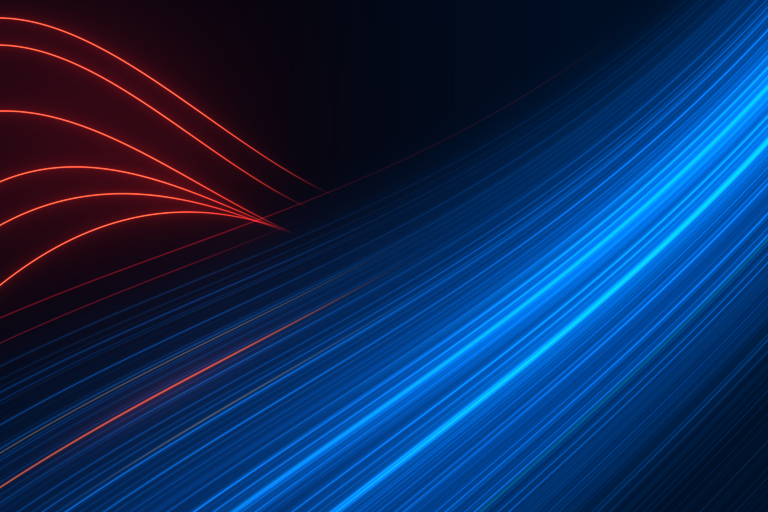
Write a WebGL 2 fragment shader that draws this background.

```glsl
#version 300 es
precision highp float;
// Sweeping blue light streams rising to the right, with glowing red arcs at the upper left.
// Streams are level sets of a warped coordinate v; thin lines come from hashed cells of v.
// Arcs are cubic Hermite curves; all light is added over a dark gradient.

#define STREAM_CELLS 20.0
#define FINE_CELLS 43.0
#define LINE_WIDTH 0.0017
#define ARC_WIDTH 0.0016
#define HAZE vec3(0.0, 0.20, 0.43)
#define STREAM_BLUE vec3(0.01, 0.33, 0.76)
#define BEAM_CYAN vec3(0.06, 0.56, 0.86)
#define ARC_RED vec3(0.80, 0.09, 0.07)
#define ARC_CORE vec3(1.0, 0.42, 0.22)
#define EMBER vec3(0.85, 0.36, 0.27)

uniform vec2 u_resolution;
out vec4 outColor;

float hash(float n) { return fract(sin(n * 127.1 + 3.7) * 4375.85); }

float noise(float x) {
  float i = floor(x), f = fract(x);
  return mix(hash(i), hash(i + 1.0), f * f * (3.0 - 2.0 * f));
}

// Soft line profile, never thinner than a pixel.
float line(float d, float w) {
  float s = max(w, 0.7 / u_resolution.y);
  return exp(-d * d / (s * s)) * min(1.0, w / s + 0.1);
}

// x: stream coordinate, y: screen distance per unit of it.
vec2 streamCoord(vec2 p) {
  float x = p.x;
  float crest = 0.379 + x * (0.43 - 0.19 * x + 0.18 * x * x);
  float spread = 0.77 - 0.52 * x + 0.175 * x * x;
  float v = (crest - p.y) / spread;
  float slope = 0.43 - 0.38 * x + 0.54 * x * x - v * (0.35 * x - 0.52);
  return vec2(v, spread / sqrt(1.0 + slope * slope));
}

// One jittered line per cell, with a little halo.
vec3 streamLines(vec2 s, float x, float cells, float seed) {
  vec3 light = vec3(0.0);
  float cell = floor(s.x * cells);
  for (float k = -1.0; k <= 1.0; k++) {
    float id = cell + k;
    float rnd = hash(id + seed);
    float d = abs(s.x - (id + 0.2 + 0.6 * hash(id + seed + 31.0)) / cells) * s.y;
    float power = mix(0.25, 1.0, rnd) * mix(0.45, 1.1, noise(x * 2.5 + id * 7.3));
    float glow = line(d, LINE_WIDTH * mix(0.7, 1.3, rnd)) + 0.12 * exp(-d / 0.006);
    light += mix(STREAM_BLUE, BEAM_CYAN, rnd * 0.5) * power * glow;
  }
  return light;
}

// Bright beam with a halo that widens to the right.
vec3 beam(float d, float x, float power) {
  float halo = exp(-d / mix(0.008, 0.022, smoothstep(0.5, 1.4, x)));
  return power * (BEAM_CYAN * line(d, 0.0035) * 0.45 + vec3(0.0, 0.20, 0.31) * halo);
}

// Arc as start height, start slope, end height, end x.
vec3 redArc(vec2 p, vec4 arc) {
  float t = clamp(p.x / arc.w, 0.0, 1.0), u = 1.0 - t;
  float endSlope = -0.42;
  float y = u * u * (1.0 + 2.0 * t) * arc.x + t * t * (3.0 - 2.0 * t) * arc.z
          + arc.w * t * u * (u * arc.y - t * endSlope);
  float slope = 6.0 * t * u * (arc.z - arc.x) / arc.w
              + u * (1.0 - 3.0 * t) * arc.y + t * (3.0 * t - 2.0) * endSlope;
  float d = length(vec2((p.y - y) / sqrt(1.0 + slope * slope), max(p.x - arc.w, 0.0)));
  float fade = 1.0 - smoothstep(0.5, 1.0, t);
  float tip = 1.0 - smoothstep(0.8, 1.0, t);
  vec3 core = mix(ARC_RED, ARC_CORE, fade) * line(d, ARC_WIDTH) * mix(0.6 * tip, 1.0, fade);
  return core + ARC_RED * fade * (0.20 * exp(-d / 0.008) + 0.08 * exp(-d / 0.045));
}

void main() {
  vec2 p = gl_FragCoord.xy / u_resolution.y;
  p.x *= 1.5 * u_resolution.y / u_resolution.x;
  vec2 s = streamCoord(p);
  float v = s.x;

  // Dark base and the red haze.
  vec3 color = mix(vec3(0.012, 0.014, 0.05), vec3(0.0, 0.055, 0.135), smoothstep(0.4, 1.2, p.x));
  vec2 q = (p - vec2(0.13, 0.76)) / vec2(0.36, 0.30);
  color += vec3(0.13, 0.010, 0.022) * exp(-dot(q, q));

  // Blue haze, streaked along the flow and broadest at the lower middle.
  float body = smoothstep(-0.15, 0.95, v) * (1.0 - smoothstep(1.25, 2.7, v));
  float streak = 0.82 + 0.25 * noise(v * 11.0) + 0.12 * noise(v * 37.0);
  color += HAZE * body * streak * mix(0.72, 1.0, smoothstep(0.0, 0.8, p.x));

  // Thin streams.
  float visible = smoothstep(0.07, 0.17, v) * (1.0 - 0.75 * smoothstep(1.3, 2.6, v));
  float calm = 1.0 - 0.65 * smoothstep(0.35, 0.8, p.x) * (1.0 - smoothstep(0.3, 0.75, v));
  color += visible * calm * (0.66 * streamLines(s, p.x, STREAM_CELLS, 5.0)
         + 0.24 * streamLines(s, p.x, FINE_CELLS, 83.0));

  // Main beams and a broad light between them.
  float rise = smoothstep(0.3, 1.1, p.x);
  color += beam(abs(v - 0.97) * s.y, p.x, mix(0.7, 1.0, rise));
  color += beam(abs(v - 1.25) * s.y, p.x, mix(0.45, 1.1, rise));
  color += beam(abs(v - 0.83) * s.y, p.x, 0.3 * rise);
  color += vec3(0.0, 0.06, 0.11) * rise * exp(-pow((v - 1.06) / 0.25, 2.0));
  color += vec3(0.0, 0.22, 0.14) * line((v - 1.75) * s.y, 0.003) * 0.6;

  // Warm strands inside the flow.
  float warmFade = 1.0 - smoothstep(0.4, 0.84, p.x);
  float ember = abs(v - 0.43) * s.y;
  color = mix(color, EMBER, 0.85 * warmFade * line(ember, 0.0021));
  color += vec3(0.18, 0.02, 0.02) * exp(-ember / 0.022) * exp(-pow((p.x - 0.32) / 0.2, 2.0));
  float upper = line((v - 0.343) * s.y, 0.0016);
  float lower = line((v - 0.595) * s.y, 0.0018) * smoothstep(0.1, 0.4, p.x);
  color = mix(color, vec3(0.55, 0.42, 0.36), 0.6 * warmFade * max(upper, lower));

  // Faint red strands along the crest.
  float rim = line(v * s.y, 0.0016) * mix(0.55, 0.16, smoothstep(0.4, 0.75, p.x));
  rim *= 1.0 - smoothstep(1.0, 1.3, p.x);
  rim += line((v - 0.064) * s.y, 0.0016) * 0.45 * (1.0 - smoothstep(0.3, 0.65, p.x));
  color += vec3(0.65, 0.06, 0.08) * rim;

  // Red arcs.
  vec4 arcs[6] = vec4[6](
    vec4(0.965, -0.02, 0.613, 0.664), vec4(0.912, -0.02, 0.586, 0.62),
    vec4(0.783, 0.03, 0.539, 0.586), vec4(0.645, 0.42, 0.541, 0.575),
    vec4(0.56, 0.55, 0.543, 0.565), vec4(0.443, 0.80, 0.539, 0.586));
  for (int i = 0; i < 6; i++) color += redArc(p, arcs[i]);

  outColor = vec4(min(color, 1.0), 1.0);
}
```
